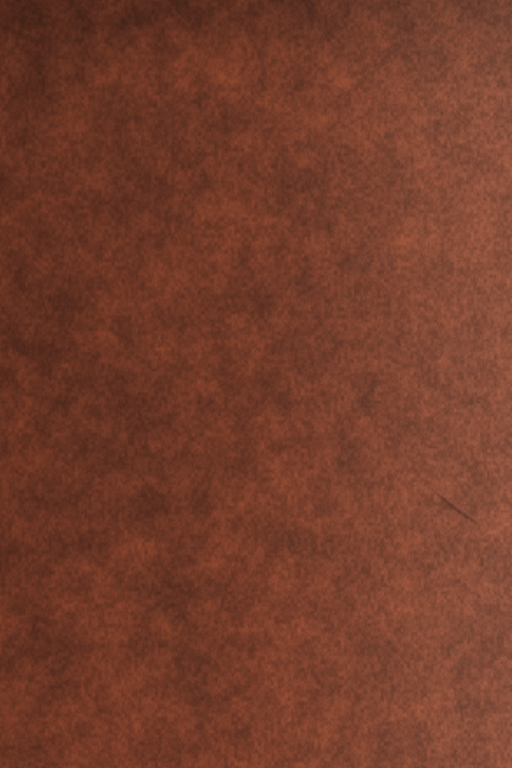
Reproduce this texture procedurally as a WebGL 1 fragment shader.

```glsl
precision highp float;
// Brown leather sheet lit from the right: a smooth light ramp is stained by
// cloudy fractal mottling, roughened by fine pebbled grain, and marked by
// one short diagonal crease. Lengths are in units of the canvas height.

uniform vec2 u_resolution;

#define SHADE_COLOR vec3(0.365, 0.180, 0.122)
#define BODY_COLOR vec3(0.445, 0.226, 0.154)
#define LIT_COLOR vec3(0.560, 0.328, 0.248)
#define RUST_TINT vec3(0.150, 0.068, 0.036)
#define CLOUD_SCALE 13.0
#define PATCH_SCALE 38.0
#define GRAIN_SCALE 210.0
#define CLOUD_AMOUNT 0.34
#define PATCH_AMOUNT 0.62
#define GRAIN_AMOUNT 0.20
#define CREASE_START vec2(0.561, 0.366)
#define CREASE_END vec2(0.626, 0.317)

float hash(vec2 cell) {
  vec3 q = fract(vec3(cell.xyx) * 0.1031);
  q += dot(q, q.yzx + 33.33);
  return fract((q.x + q.y) * q.z);
}

// Smooth value noise, 0 to 1
float noise(vec2 p) {
  vec2 cell = floor(p);
  vec2 f = fract(p);
  f = f * f * (3.0 - 2.0 * f);
  float low = mix(hash(cell), hash(cell + vec2(1.0, 0.0)), f.x);
  float high = mix(hash(cell + vec2(0.0, 1.0)), hash(cell + 1.0), f.x);
  return mix(low, high, f.y);
}

// Fractal noise centred on zero, each octave rotated to hide the lattice
float fbm(vec2 p) {
  mat2 turn = mat2(0.8, 0.6, -0.6, 0.8);
  float sum = 0.0;
  float weight = 0.5;
  for (int i = 0; i < 4; i++) {
    sum += weight * (noise(p) - 0.5);
    p = turn * p * 2.03 + 17.3;
    weight *= 0.56;
  }
  return sum;
}

// Broad lighting: dark left edge and top, pale right edge
vec3 lightRamp(vec2 uv) {
  vec3 color = mix(SHADE_COLOR, BODY_COLOR, smoothstep(-0.15, 0.55, uv.x));
  color = mix(color, LIT_COLOR, 0.95 * smoothstep(0.40, 1.10, uv.x));
  float topShade = smoothstep(0.86, 1.03, uv.y);
  float lowerGlow = smoothstep(0.45, 0.05, uv.y) * (1.0 - uv.x);
  return color * (1.0 - 0.17 * topShade + 0.10 * lowerGlow);
}

// Signed relief of the crease: shadow below the line, highlight above it
float creaseRelief(vec2 p) {
  vec2 along = CREASE_END - CREASE_START;
  vec2 offset = p - CREASE_START;
  float t = dot(offset, along) / dot(along, along);
  vec2 normal = normalize(vec2(-along.y, along.x));
  float bend = 0.002 * sin(3.14159 * t);
  float d = (dot(offset, normal) + bend) / 0.0022;
  float ends = smoothstep(-0.05, 0.25, t) * smoothstep(1.06, 0.8, t);
  float highlight = exp(-(d - 1.0) * (d - 1.0));
  float shadow = exp(-(d + 0.6) * (d + 0.6));
  return ends * (0.06 * highlight - 0.17 * shadow);
}

void main() {
  vec2 uv = gl_FragCoord.xy / u_resolution;
  vec2 p = gl_FragCoord.xy / u_resolution.y;

  // Cloudy stains, with edges broken up by a small domain warp
  vec2 warp = vec2(noise(p * 60.0), noise(p * 60.0 + 41.7)) - 0.5;
  vec2 stained = p + 0.012 * warp;
  float mottle = CLOUD_AMOUNT * fbm(stained * CLOUD_SCALE + 3.1)
               + PATCH_AMOUNT * fbm(stained * PATCH_SCALE + 29.0);

  // Pebbled grain, slightly stretched upright
  vec2 grainPos = p * GRAIN_SCALE * vec2(1.1, 0.9);
  float grain = noise(grainPos) - 0.5
              + 0.6 * (noise(grainPos * 1.9 + 71.0) - 0.5);

  // The stain is stronger in the body than in the pale sheen
  float sheen = smoothstep(0.55, 1.1, uv.x);
  vec3 color = lightRamp(uv);
  color += RUST_TINT * mottle * mix(1.8, 1.35, sheen);
  color *= 1.0 + GRAIN_AMOUNT * grain;
  color *= 1.0 + creaseRelief(p);

  gl_FragColor = vec4(clamp(color, 0.0, 1.0), 1.0);
}
```
